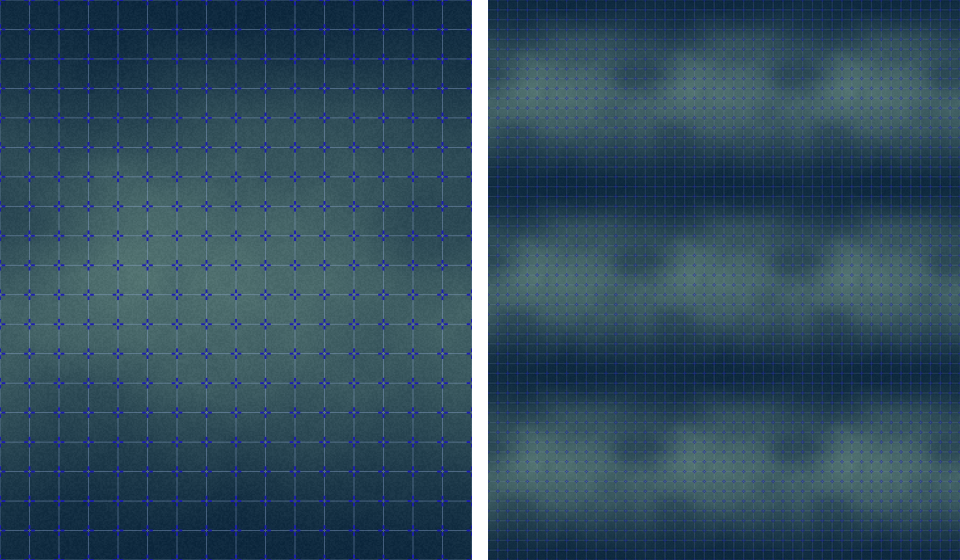
Left: one tile. Right: repeated 3 by 3.
Give the GLSL for this pattern, as a Shadertoy shader.

```glsl
// A fine pale grid with blue, open-centred crosses on every node, over a misty
// teal ground. The ground is a periodic glow plus wrapped noise; the lines are
// box-filtered bands measured in grid cells, so everything tiles.

const vec2  CELLS       = vec2(16.0, 19.0);    // repeats across and down
const float LINE_HALF   = 0.0125;              // sizes in cells
const float ARM_HALF    = 0.032;
const float ARM_START   = 0.055;
const float ARM_END     = 0.180;
const float LINE_ALPHA  = 0.50;
const float ARM_ALPHA   = 0.95;
const vec3  DEEP_COLOR  = vec3(0.055, 0.160, 0.245);
const vec3  MIST_COLOR  = vec3(0.360, 0.490, 0.470);
const vec3  LINE_COLOR  = vec3(0.600, 0.700, 0.880);
const vec3  ARM_COLOR   = vec3(0.100, 0.100, 0.700);
const vec2  CLOUD_CELLS = vec2(4.0, 5.0);      // coarsest cloud lattice
const float CLOUD_AMOUNT = 0.62;
const vec2  GRAIN_CELLS = vec2(360.0, 427.0);
const float GRAIN_AMOUNT = 0.045;
const float PI = 3.14159;

float hash(vec2 p) {
    vec3 q = fract(p.xyx * vec3(0.1031, 0.1030, 0.0973));
    q += dot(q, q.yzx + 33.33);
    return fract((q.x + q.y) * q.z);
}

// Value noise on a lattice that wraps after `period` cells
float wrapNoise(vec2 uv, vec2 period, float seed) {
    vec2 p = uv * period;
    vec2 i = floor(p);
    vec2 f = p - i;
    f = f * f * (3.0 - 2.0 * f);
    vec2 a = mod(i, period) + seed;
    vec2 b = mod(i + 1.0, period) + seed;
    return mix(mix(hash(a), hash(vec2(b.x, a.y)), f.x),
               mix(hash(vec2(a.x, b.y)), hash(b), f.x), f.y);
}

// Octaves of wrapped noise, centred on zero
float clouds(vec2 uv) {
    float sum = 0.0;
    float amp = 0.5;
    vec2 period = CLOUD_CELLS;
    for (int i = 0; i < 4; i++) {
        sum += amp * (wrapNoise(uv, period, 17.0 + 31.0 * float(i)) - 0.5);
        period *= 2.0;
        amp *= 0.45;
    }
    return sum;
}

// Share of a pixel of width px at d that lies between lo and hi
vec2 band(vec2 d, float lo, float hi, vec2 px) {
    vec2 overlap = min(vec2(hi), d + 0.5 * px) - max(vec2(lo), d - 0.5 * px);
    return clamp(overlap / px, 0.0, 1.0);
}

vec3 ground(vec2 uv) {
    vec2 swell = sin(PI * uv);
    swell *= swell;
    float glow = pow(swell.y, 0.8) * (0.56 + 0.30 * swell.x);
    float mist = glow + CLOUD_AMOUNT * clouds(uv) * (0.35 + 0.65 * swell.y);
    vec3 color = mix(DEEP_COLOR, MIST_COLOR, clamp(mist, 0.0, 1.1));
    return color + GRAIN_AMOUNT * (wrapNoise(uv, GRAIN_CELLS, 5.0) - 0.5);
}

void mainImage(out vec4 fragColor, in vec2 fragCoord) {
    vec2 uv = fragCoord / iResolution.xy;
    vec2 px = CELLS / iResolution.xy;
    vec2 node = abs(fract(uv * CELLS + 0.5) - 0.5);   // offset from nearest node

    vec3 color = ground(uv);

    // Grid lines
    vec2 line = band(node, -LINE_HALF, LINE_HALF, px);
    color = mix(color, LINE_COLOR, LINE_ALPHA * max(line.x, line.y));

    // Four arms around each node
    vec2 across = band(node, -ARM_HALF, ARM_HALF, px);
    vec2 along = band(node, ARM_START, ARM_END, px);
    float arms = max(across.x * along.y, across.y * along.x);
    color = mix(color, ARM_COLOR, ARM_ALPHA * arms);

    fragColor = vec4(color, 1.0);
}
```
